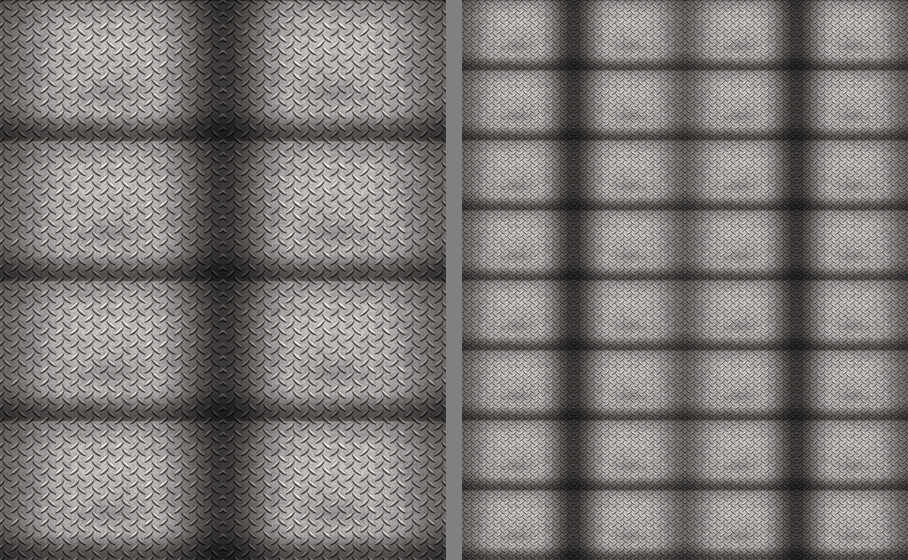
Left, the tile; right, the same tile 2 across and 2 down.
A WebGL 1 fragment shader for this texture:

```glsl
precision highp float;
uniform vec2 u_resolution;

float hash(vec2 p) {
  vec3 q = fract(p.xyx * vec3(0.1031, 0.1030, 0.0973));
  q += dot(q, q.yzx + 33.33);
  return fract((q.x + q.y) * q.z);
}

// Distance to the nearest scattered point, wrapping over one panel
float cellular(vec2 p, vec2 count) {
  p *= count;
  vec2 base = floor(p);
  float nearest = 2.0;
  for (int y = -1; y <= 1; y++) {
    for (int x = -1; x <= 1; x++) {
      vec2 id = base + vec2(float(x), float(y));
      vec2 wrapped = mod(id, count);
      vec2 point = id + vec2(hash(wrapped), hash(wrapped + 71.0));
      nearest = min(nearest, distance(p, point));
    }
  }
  return min(nearest, 1.0);
}

float spot(vec2 p, vec2 center, vec2 size) {
  vec2 d = (p - center) / size;
  return exp(-dot(d, d));
}

// Pointed raised lug, long axis along x
float lug(vec2 p, float halfWidth, float blur) {
  float edge = abs(p.y) - halfWidth * (1.0 - p.x * p.x / 0.37);
  return 1.0 - smoothstep(-blur, blur, edge);
}

// Light falling on a panel: dim rim, deep inner seam, heavy lower edge
float panelLight(vec2 p) {
  float bow = 0.07 * pow(2.0 * p.x - 1.0, 2.0);
  float outer = mix(0.57, 1.0, smoothstep(-0.02, 0.32, p.x));
  float inner = 1.0 - 0.72 * smoothstep(0.67, 1.01, p.x);
  float lower = mix(0.43, 1.0, smoothstep(0.03, 0.22 + bow, p.y));
  float upper = mix(0.82, 1.0, smoothstep(0.0, 0.2 + bow, 1.0 - p.y));
  upper *= mix(0.525, 1.0, smoothstep(0.0, 0.018, 1.0 - p.y));
  float light = 0.03 + 0.6 * outer * inner * lower * upper;
  light *= 1.0 + 0.07 * spot(p, vec2(0.5, 0.66), vec2(0.24, 0.17));
  return light * (1.0 - 0.17 * spot(p, vec2(0.48, 0.34), vec2(0.12, 0.08)));
}

void main() {
  vec2 uv = gl_FragCoord.xy / u_resolution;

  // Two mirrored panels across, four down
  vec2 panel = vec2(1.0 - abs(2.0 * uv.x - 1.0), fract(uv.y * 4.0));

  // Wear: mottling, fine grit and broad stains
  float mottle = cellular(panel, vec2(13.0, 9.0)) - 0.5;
  float grit = cellular(panel, vec2(75.0, 47.0)) - 0.5;
  float stain = sin(panel.x * 17.0 + 2.0 * sin(panel.y * 12.56637))
              * sin(panel.y * 18.84956 + panel.x * 7.0);
  float light = panelLight(panel);
  float plate = light * (1.07 - 0.1 * mottle - 0.25 * grit + 0.03 * stain);

  // Diagonal basket weave: each lug points at the flank of the next
  vec2 grid = panel * vec2(30.0, 22.0);
  vec2 diagonal = 0.5 * vec2(grid.x + grid.y, grid.y - grid.x);
  float blur = clamp(20.0 / u_resolution.x, 0.012, 0.07);
  float shade = 1.0;
  float body = 0.0;
  float shine = 0.0;
  for (int i = 0; i < 2; i++) {
    float turned = float(i);
    vec2 p = mix(diagonal, diagonal.yx, turned);
    float row = floor(p.y + 0.5);
    float shift = row + turned;
    vec2 id = vec2(2.0 * floor(0.5 * (p.x - shift) + 0.5) + shift, row);
    vec2 local = p - id;
    id = mix(id, id.yx, turned);
    vec2 key = vec2(id.x - id.y, mod(id.x + id.y, 22.0));

    // Shadow falls below the lug, the ridge catches light from above
    float raised = lug(local, 0.155, blur);
    float shadow = lug(local + vec2(0.05, 0.1), 0.165, blur + 0.03);
    float ridge = lug(local - vec2(0.015, 0.035), 0.095, blur + 0.02);
    float polish = 0.75 + 0.45 * hash(key + 11.0) - 0.2 * turned;
    shade *= (1.0 - 0.16 * lug(local, 0.22, 0.1)) * (1.0 - 0.66 * shadow);
    body = max(body, raised);
    shine = max(shine, ridge * raised * polish);
  }

  // Lug body, cast shadow and polished ridge
  float metal = mix(plate * shade, plate * 0.68, body);
  metal += shine * (0.11 + 0.48 * light);

  // Warm grey steel with faint rust along the outer rim
  vec3 steel = mix(vec3(1.04, 1.0, 0.97), vec3(1.02, 0.99, 0.985), smoothstep(0.1, 0.6, metal));
  float rust = (1.0 - smoothstep(0.0, 0.12, panel.x)) * smoothstep(0.25, 0.8, panel.y);
  rust *= 1.0 - smoothstep(0.9, 1.0, panel.y);
  vec3 tint = mix(steel, vec3(1.1, 0.98, 0.88), rust * (0.4 + 0.4 * mottle));
  gl_FragColor = vec4(clamp(metal * tint, 0.0, 1.0), 1.0);
}
```
